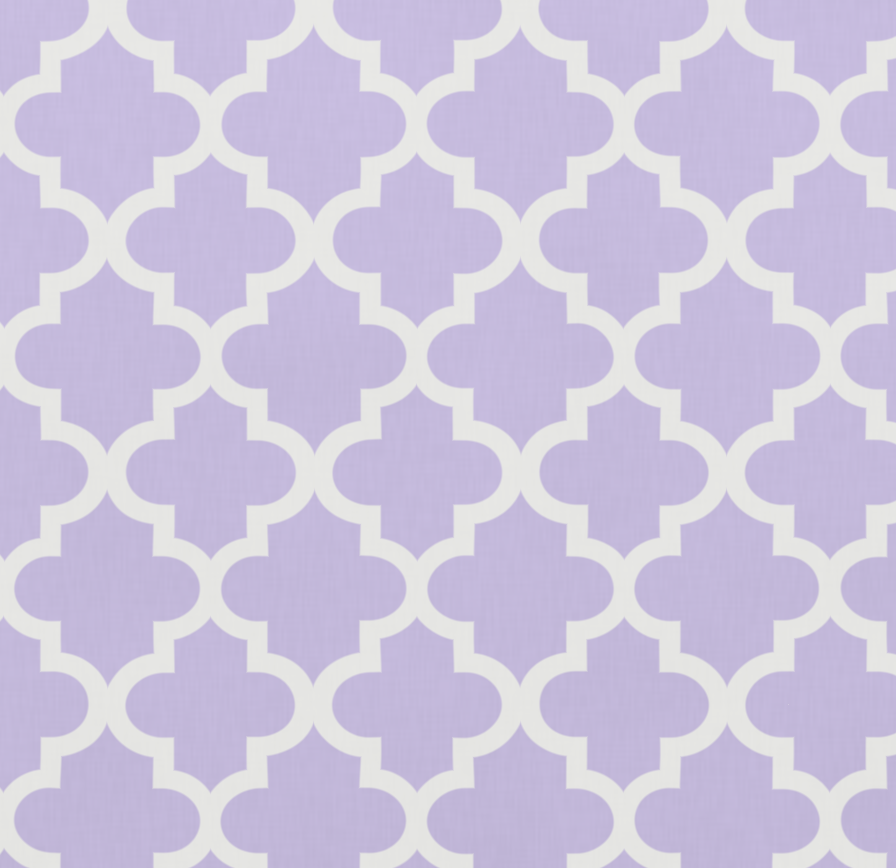
A Shadertoy shader for this pattern:

```glsl
// Quatrefoil trellis on woven cloth: two interleaved lattices of lilac tiles
// over an off-white ground. Each tile joins a round-ended bar to an upright
// body whose pointed ends are carved by the neighbouring lobes.

// Lengths are in design units; the canvas is UNITS of them high.
const float UNITS  = 744.0;
const vec2  PERIOD = vec2(177.0, 199.0);
const vec2  ORIGIN = vec2(446.0, 438.5);   // centre of one large tile

// Large tile, then small tile
const vec2  LARGE_BAR   = vec2(79.5, 27.8);  // half length, half height
const vec2  SMALL_BAR   = vec2(72.5, 28.0);
const float LARGE_BODY  = 39.7;              // half width of the upright
const float SMALL_BODY  = 31.0;
const float LOBE_LENGTH = 32.0;              // length of the rounded bar end
const vec2  LARGE_NOTCH = vec2(49.0, 45.0);  // radii of the carving lobes
const vec2  SMALL_NOTCH = vec2(44.5, 44.0);
const float LARGE_NOTCH_X = 46.0;            // offset of the carving lobes
const float SMALL_NOTCH_X = 37.0;

const vec3  LILAC  = vec3(0.768, 0.727, 0.860);
const vec3  CREAM  = vec3(0.902, 0.902, 0.893);
const float EDGE_SOFTNESS = 0.6;
const float WOBBLE        = 0.8;    // unevenness of the print
const float WEAVE         = 0.028;  // contrast of the threads
const float MOTTLE        = 0.014;  // contrast of broad dye patches
const float LIGHT_FALLOFF = 0.035;  // brightness change from foot to head

float hash(vec2 p) {
    vec3 q = fract(p.xyx * 0.1031);
    q += dot(q, q.yzx + 33.33);
    return fract((q.x + q.y) * q.z);
}

float noise(vec2 p) {
    vec2 cell = floor(p), f = fract(p);
    f = f * f * (3.0 - 2.0 * f);
    float low  = mix(hash(cell), hash(cell + vec2(1, 0)), f.x);
    float high = mix(hash(cell + vec2(0, 1)), hash(cell + vec2(1, 1)), f.x);
    return mix(low, high, f.y);
}

// Approximate signed distance to an ellipse
float ellipse(vec2 p, vec2 radii) {
    float k = length(p / radii);
    float slope = length(p / (radii * radii));
    return k * (k - 1.0) / max(slope, 1e-4);
}

// Signed distance to one tile centred at zero
float tile(vec2 p, vec2 bar, float bodyHalf, vec2 notch, float notchX) {
    p = abs(p);
    vec2 lobe = vec2(max(p.x - bar.x + LOBE_LENGTH, 0.0), p.y);
    float barDist = ellipse(lobe, vec2(LOBE_LENGTH, bar.y));
    float carve = -ellipse(p - vec2(notchX, 0.5 * PERIOD.y), notch);
    float body = max(max(p.x - bodyHalf, p.y - 0.5 * PERIOD.y), carve);
    return min(barDist, body);
}

vec2 repeatCell(vec2 p) {
    return p - PERIOD * floor(p / PERIOD + 0.5);
}

float trellis(vec2 p) {
    float large = tile(repeatCell(p), LARGE_BAR, LARGE_BODY,
                       LARGE_NOTCH, LARGE_NOTCH_X);
    float small = tile(repeatCell(p - 0.5 * PERIOD), SMALL_BAR, SMALL_BODY,
                       SMALL_NOTCH, SMALL_NOTCH_X);
    return min(large, small);
}

// Fine warp and weft, centred on zero
float threads(vec2 p) {
    float warp = noise(p * vec2(0.45, 0.07));
    float weft = noise(p * vec2(0.06, 0.40) + 71.0);
    return 0.65 * warp + 0.35 * weft - 0.5;
}

void mainImage(out vec4 fragColor, in vec2 fragCoord) {
    float pixel = UNITS / iResolution.y;
    vec2 p = fragCoord * pixel;

    // Printed shape with slightly uneven edges
    vec2 drift = vec2(noise(p * 0.03), noise(p * 0.03 + 37.0)) - 0.5;
    float d = trellis(p - ORIGIN + 2.0 * WOBBLE * drift);
    float soft = 0.7 * pixel + EDGE_SOFTNESS;
    float ground = smoothstep(-soft, soft, d);

    // Cloth texture is fainter on the pale ground
    float cloth = WEAVE * threads(p) + MOTTLE * (noise(p * 0.012) - 0.5);
    float light = LIGHT_FALLOFF * (p.y / UNITS - 0.5);
    vec3 color = mix(LILAC, CREAM, ground);
    color *= 1.0 + (cloth + light) * mix(1.0, 0.4, ground);
    fragColor = vec4(color, 1.0);
}
```
